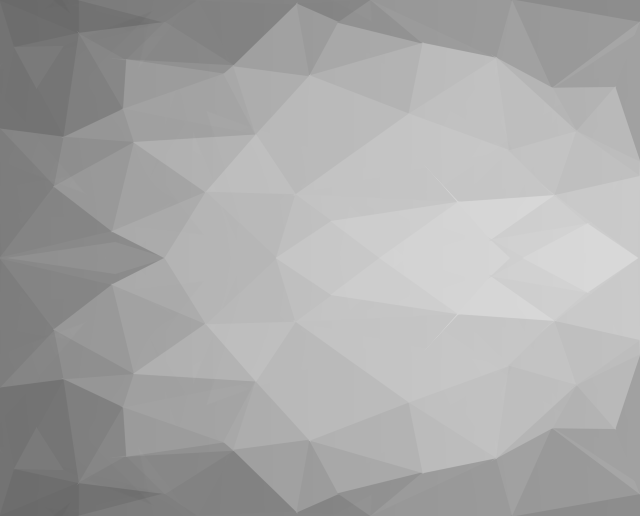
Give the GLSL for this background, as a Shadertoy shader.

```glsl
#define SHAPE vec2(2.48, 1.0)
#define FACET_SLOPE 0.022
#define EDGE_SOFTNESS 0.7
#define SHARD_COUNT 26
#define SHARD_STRENGTH 0.022
#define DARK_TONE 0.46
#define LIGHT_TONE 0.80

vec2 spot;       // position in half-heights above the mirror axis
float pixelSize;
float tone;

float hash(float n) { return fract(sin(n * 12.9898) * 43758.5453); }

float cross2(vec2 a, vec2 b) { return a.x * b.y - a.y * b.x; }

// Signed distance to the line a-b, positive on the side of c
float inside(vec2 a, vec2 b, vec2 c) {
    vec2 edge = normalize(b - a);
    return cross2(edge, spot - a) * sign(cross2(edge, c - a));
}

// Paints one softly shaded triangle over the current tone
void facet(vec2 a, vec2 b, vec2 c, float shade) {
    a *= SHAPE; b *= SHAPE; c *= SHAPE;
    float depth = min(inside(a, b, c), min(inside(b, c, a), inside(c, a, b)));
    float cover = smoothstep(-EDGE_SOFTNESS, EDGE_SOFTNESS, depth / pixelSize + 0.5);
    float slope = FACET_SLOPE * (spot.x - (a.x + b.x + c.x) / 3.0);
    tone = mix(tone, shade + slope, cover);
}

// Mesh corners: L left, T top, M middle, R right, X on the axis
const vec2 L1 = vec2(.023, .816), L2 = vec2(.124, .871), L3 = vec2(0, .5);
const vec2 L4 = vec2(.100, .468), L5 = vec2(.085, .277), L6 = vec2(.176, .103);
const vec2 L7 = vec2(.198, .768), L8 = vec2(.193, .577), L9 = vec2(.210, .448);
const vec2 T0 = vec2(0, 1), T1 = vec2(.124, 1), T2 = vec2(.258, .913);
const vec2 T3 = vec2(.31, 1), T4 = vec2(.365, .745), T5 = vec2(.350, .713);
const vec2 T6 = vec2(.464, .984), T7 = vec2(.529, .913), T8 = vec2(.58, 1);
const vec2 T9 = vec2(.801, 1);
const vec2 M1 = vec2(.484, .706), M2 = vec2(.661, .832), M3 = vec2(.639, .558);
const vec2 M4 = vec2(.400, .477), M5 = vec2(.322, .255), M6 = vec2(.462, .245);
const vec2 M7 = vec2(.518, .142), M8 = vec2(.716, .216), M9 = vec2(.768, .07);
const vec2 R0 = vec2(1, 1), R1 = vec2(.776, .774), R2 = vec2(.863, .658);
const vec2 R3 = vec2(.961, .661), R4 = vec2(1, .913), R5 = vec2(.901, .490);
const vec2 R6 = vec2(1, .371), R7 = vec2(.796, .416), R8 = vec2(.867, .242);
const vec2 R9 = vec2(1, .316), R10 = vec2(.918, .132);
const vec2 X0 = vec2(0, 0), X1 = vec2(.258, 0), X2 = vec2(.432, 0);
const vec2 X3 = vec2(.594, 0), X4 = vec2(.798, 0), X5 = vec2(.818, 0);
const vec2 X6 = vec2(.996, 0), X7 = vec2(1, 0);

void leftFacets() {
    facet(T0, L3, L1, .45); facet(T0, L1, L2, .43); facet(T0, T1, L2, .42);
    facet(L1, L2, L4, .46); facet(L1, L3, L4, .45);
    facet(L1, vec2(.098, .82), vec2(.057, .66), .48);
    facet(L2, L4, L8, .50); facet(L2, L7, L8, .53);
    facet(L3, L4, L5, .52); facet(L3, L5, X0, .49);
    facet(L5, L6, X0, .52); facet(X0, L6, X1, .54);
    facet(vec2(.015, 0), vec2(.18, .06), X1, .57);
    facet(L4, L8, L9, .59); facet(L4, L9, L5, .56);
    facet(L5, L9, L6, .60); facet(L9, M5, L6, .64); facet(L6, M5, X1, .67);
}

void topFacets() {
    facet(T1, L2, T2, .45); facet(T1, T2, T3, .49);
    facet(T3, T2, T4, .51); facet(T3, T4, T6, .51);
    facet(T3, T6, T8, .52); facet(T6, T7, T8, .52);
    facet(L2, L7, T2, .51); facet(T2, L7, T4, .53); facet(L7, T4, T5, .57);
    facet(L7, T5, L8, .61); facet(L8, T5, M4, .64); facet(L8, L9, M4, .63);
    facet(T5, T4, M4, .66); facet(T4, M1, M4, .68);
    facet(T4, T6, M1, .63); facet(T6, T7, M1, .61);
    facet(M1, T7, M2, .66); facet(T7, T8, M2, .57);
    facet(T8, M2, R1, .61); facet(T8, T9, R1, .60);
}

void middleFacets() {
    facet(M1, M2, M3, .70); facet(M2, R1, M3, .735);
    facet(M1, M3, M6, .73); facet(M1, M4, M6, .725);
    facet(L9, M4, M5, .695); facet(M4, M6, M5, .745);
    facet(M5, M6, X2, .725); facet(M5, X1, X2, .71);
    facet(M3, R1, R7, .755); facet(M3, R7, M6, .77);
    facet(M6, R7, M8, .77); facet(M6, M8, M7, .77);
    facet(R7, R8, M8, .775); facet(M6, M7, X2, .75);
    facet(M7, X2, X3, .78); facet(M7, M8, X3, .805);
    facet(M8, X3, X4, .83); facet(M8, M9, X4, .84);
}

void rightFacets() {
    facet(T9, R0, R4, .55); facet(T9, R2, R1, .63); facet(T9, R4, R2, .60);
    facet(R2, R4, R3, .63); facet(R2, R4, vec2(1, .88), .65);
    facet(R3, R4, R6, .63); facet(R2, R3, R5, .70); facet(R3, R6, R5, .725);
    facet(R1, R2, R5, .71); facet(R1, R5, R7, .745); facet(R5, R7, R8, .765);
    facet(R5, R6, R9, .74); facet(R5, R8, R9, .75); facet(R8, R9, X6, .79);
    facet(R9, X6, X7, .79); facet(M8, R8, M9, .84);
    facet(R8, R10, M9, .81); facet(R8, R10, X6, .80);
    facet(R10, M9, X5, .82); facet(M9, X4, X5, .81); facet(R10, X5, X6, .845);
}

// Faint scattered wedges that fade away from their tips
float shards() {
    float sum = 0.0;
    for (int i = 0; i < SHARD_COUNT; i++) {
        float seed = float(i) + 1.0;
        vec2 away = spot - SHAPE * vec2(hash(seed), hash(seed + 31.7));
        float angle = 6.2832 * hash(seed + 67.3);
        vec2 along = vec2(cos(angle), sin(angle));
        float width = mix(0.15, 0.6, hash(seed + 91.1));
        float depth = dot(away, along) * width - abs(cross2(along, away));
        float cover = smoothstep(-pixelSize, pixelSize, depth);
        sum += cover * exp(-5.0 * length(away)) * (hash(seed + 13.9) - 0.5);
    }
    return sum;
}

void mainImage(out vec4 fragColor, in vec2 fragCoord) {
    vec2 uv = fragCoord / iResolution.xy;
    spot = vec2(uv.x, abs(2.0 * uv.y - 1.0)) * SHAPE;
    pixelSize = 2.0 / iResolution.y;

    // Soft ground under the mesh
    tone = mix(DARK_TONE, LIGHT_TONE, uv.x * (1.0 - 0.4 * spot.y));
    leftFacets();
    topFacets();
    middleFacets();
    rightFacets();

    // Fine detail shows most in the dark facets
    tone += SHARD_STRENGTH * shards() * smoothstep(0.95, 0.45, tone) * 2.0;
    fragColor = vec4(vec3(tone), 1.0);
}
```
